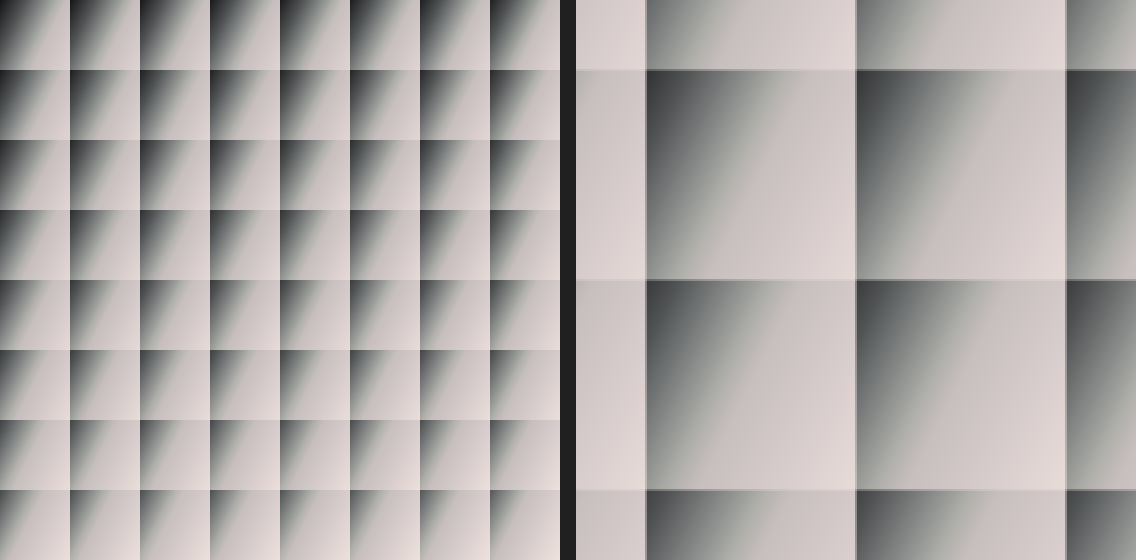
Left, the full canvas; right, a detail of the centre.
Reproduce this pattern procedurally as a three.js fragment shader.

```glsl
// An 8 by 8 grid of square tiles, each shaded by a slanted gradient from
// charcoal at the upper left through grey-green to pale pink at the lower right.
// Every row down, and slightly every column across, starts further along the ramp.

varying vec2 vUv;

const float TILES = 8.0;
const vec2 SLOPE = vec2(1.0, 0.5);        // ramp travel across and down one tile
const vec2 TILE_SHIFT = vec2(0.01, 0.045); // ramp offset per column and per row
const float SAMPLE_OFFSET = 0.0005;       // edge smoothing, in canvas units

// Blends toward the next colour stop between two ramp positions.
vec3 addStop(vec3 base, vec3 stopColor, float start, float end, float t) {
  return mix(base, stopColor, clamp((t - start) / (end - start), 0.0, 1.0));
}

// Charcoal, slate, grey-green, rose grey and pale blush.
vec3 toneRamp(float t) {
  vec3 color = vec3(0.08, 0.08, 0.09);
  color = addStop(color, vec3(0.31, 0.32, 0.325), 0.00, 0.36, t);
  color = addStop(color, vec3(0.45, 0.46, 0.46), 0.36, 0.53, t);
  color = addStop(color, vec3(0.57, 0.58, 0.57), 0.53, 0.68, t);
  color = addStop(color, vec3(0.69, 0.69, 0.67), 0.68, 0.82, t);
  color = addStop(color, vec3(0.78, 0.745, 0.745), 0.82, 0.95, t);
  color = addStop(color, vec3(0.83, 0.79, 0.79), 0.95, 1.25, t);
  return addStop(color, vec3(0.94, 0.89, 0.87), 1.25, 1.90, t);
}

// Colour of the tile grid at a canvas point, measured from the upper left.
vec3 tileColor(vec2 uv) {
  vec2 grid = clamp(vec2(uv.x, 1.0 - uv.y), 0.0, 0.99999) * TILES;
  float t = dot(fract(grid), SLOPE) + dot(floor(grid), TILE_SHIFT);
  return toneRamp(t);
}

void main() {
  // Average four nearby points to soften the tile seams.
  vec3 color = vec3(0.0);
  for (int i = 0; i < 4; i++) {
    float k = float(i);
    vec2 corner = vec2(mod(k, 2.0), floor(k / 2.0)) * 2.0 - 1.0;
    color += tileColor(vUv + corner * SAMPLE_OFFSET);
  }
  gl_FragColor = vec4(color * 0.25, 1.0);
}
```
